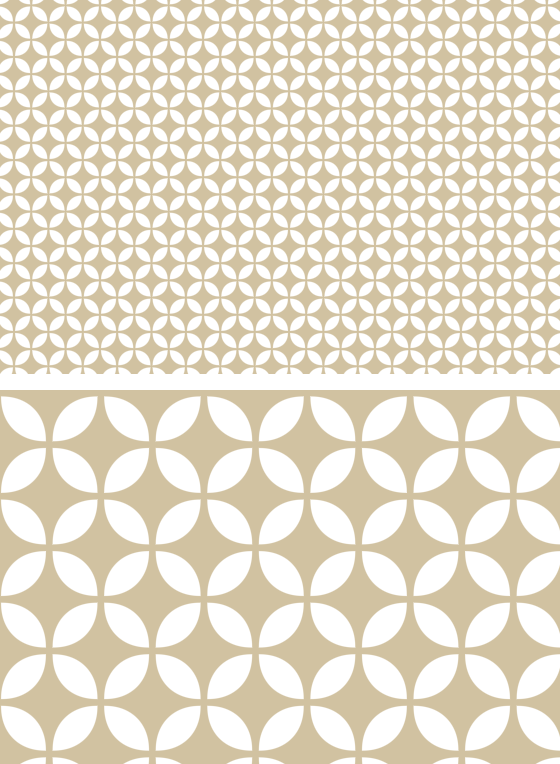
Top, the full canvas; bottom, a detail of the centre.
Write a Shadertoy shader that draws this pattern.

```glsl
const vec3 SAND = vec3(0.82, 0.76, 0.63);
const vec3 WHITE = vec3(1.0);
const float CELLS_DOWN = 21.76;
const vec2 FLOWER_CENTER = vec2(-0.475, 0.567); // in cells, from canvas center
const float PETAL_SIZE = 0.87;                  // petal box side, in cells
const float ROUNDNESS = 2.2;                    // 2 is a circular arc, more is fuller

// Signed distance estimate to a unit superellipse.
float superellipse(vec2 p, float n) {
    vec2 a = pow(max(abs(p), vec2(1e-4)), vec2(n));
    return pow(a.x + a.y, 1.0 / n) - 1.0;
}

// Leaf along the rising diagonal of a square of the given side.
float petal(vec2 p, float side, float n) {
    vec2 u = p / side + 0.5;
    float lowerArc = superellipse(u - vec2(1.0, 0.0), n);
    float upperArc = superellipse(u - vec2(0.0, 1.0), n);
    return side * max(lowerArc, upperArc);
}

// One petal per cell, mirrored on alternate cells to form flowers.
float petalGrid(vec2 p, float side, float n) {
    vec2 cell = floor(p);
    vec2 local = p - cell - 0.5;
    local.x *= 1.0 - 2.0 * mod(cell.x + cell.y, 2.0);
    return petal(local, side, n);
}

void mainImage(out vec4 fragColor, in vec2 fragCoord) {
    float pixel = CELLS_DOWN / iResolution.y;
    vec2 p = (fragCoord - 0.5 * iResolution.xy) * pixel - FLOWER_CENTER;

    float d = petalGrid(p, PETAL_SIZE, ROUNDNESS);
    float coverage = 1.0 - smoothstep(-0.75 * pixel, 0.75 * pixel, d);
    fragColor = vec4(mix(SAND, WHITE, coverage), 1.0);
}
```
